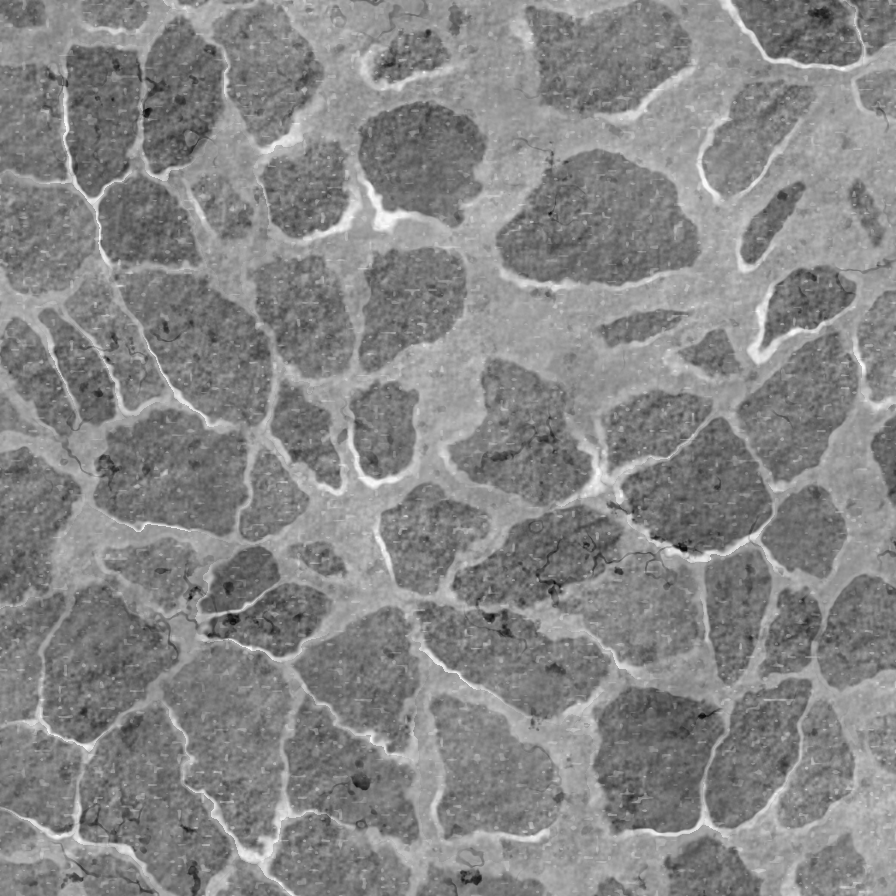
Reproduce this texture procedurally as a three.js fragment shader.

```glsl
// Weathered grey conglomerate: dark rounded stones set in pale, gritty mortar
varying vec2 vUv;

float hash(vec2 p) {
  return fract(sin(dot(p, vec2(127.1, 311.7))) * 43758.5453);
}

vec2 hash2(vec2 p) {
  return vec2(hash(p), hash(p + 57.3));
}

float noise(vec2 p) {
  vec2 i = floor(p), f = fract(p);
  f = f * f * (3.0 - 2.0 * f);
  return mix(mix(hash(i), hash(i + vec2(1.0, 0.0)), f.x),
             mix(hash(i + vec2(0.0, 1.0)), hash(i + 1.0), f.x), f.y);
}

float fbm(vec2 p) {
  float sum = 0.0, amp = 0.533;
  for (int i = 0; i < 4; i++) {
    sum += amp * noise(p);
    p = mat2(1.6, 1.2, -1.2, 1.6) * p + 7.1;
    amp *= 0.5;
  }
  return sum;
}

// Rounded Voronoi cells: x = distance to border, y = cell id, zw = offset from centre
vec4 stoneCells(vec2 p) {
  vec2 base = floor(p), nearCell = base, toCentre = vec2(0.0);
  float nearest = 9.0;
  for (int y = -1; y <= 1; y++) {
    for (int x = -1; x <= 1; x++) {
      vec2 cell = base + vec2(float(x), float(y));
      vec2 r = cell + hash2(cell) - p;
      if (dot(r, r) < nearest) {
        nearest = dot(r, r);
        toCentre = r;
        nearCell = cell;
      }
    }
  }
  float sum = 0.0;
  for (int y = -2; y <= 2; y++) {
    for (int x = -2; x <= 2; x++) {
      vec2 cell = nearCell + vec2(float(x), float(y));
      vec2 r = cell + hash2(cell) - p;
      vec2 gap = r - toCentre;
      if (dot(gap, gap) > 0.0001)
        sum += exp(-16.0 * dot(0.5 * (r + toCentre), normalize(gap)));
    }
  }
  return vec4(-log(sum) / 16.0, hash(nearCell + 19.7), -toCentre);
}

void main() {
  vec2 uv = vUv;

  // Bend the cells broadly for varied sizes, then finely for ragged borders
  vec2 p = uv * 7.5 + 1.1 * vec2(noise(uv * 4.0), noise(uv * 4.0 + 31.0));
  p += 0.42 * (vec2(fbm(uv * 15.0), fbm(uv * 15.0 + 43.0)) - 0.5);
  p += 0.05 * (vec2(noise(uv * 110.0), noise(uv * 110.0 + 9.0)) - 0.5);
  vec4 cell = stoneCells(p);

  // Mortar runs from thin seams to wide patches; a few stones are buried
  float mortarWidth = mix(0.02, 0.25, smoothstep(0.4, 0.8, fbm(uv * 5.0 + 3.0)));
  mortarWidth += 0.15 * smoothstep(0.85, 0.95, cell.y);
  float inside = cell.x - mortarWidth;
  float stone = smoothstep(-0.015, 0.03, inside);

  // Base tones with cloudy stains
  float stain = fbm(uv * 9.0 + 11.0) - 0.5;
  float stoneTone = mix(0.415, 0.52, cell.y) + 0.16 * stain;
  float mortarTone = 0.61 + 0.2 * stain;
  float tone = mix(mortarTone, stoneTone, stone);

  // Bright broken rims, strongest along the lower left of each stone
  float lowerSide = smoothstep(-0.15, 0.4, dot(cell.zw, vec2(-0.45, -0.9)));
  float broken = smoothstep(0.35, 0.65, fbm(uv * 12.0 + 23.0));
  float rim = 1.0 - smoothstep(0.01, 0.055, abs(inside + 0.03));
  tone += rim * (0.04 + 0.24 * lowerSide * broken);

  // Embossed grit lit from the upper left, and fine grain
  float relief = fbm(uv * 75.0) - fbm(uv * 75.0 + vec2(-0.2, 0.22));
  float grain = noise(uv * 260.0) - 0.5;
  float rough = mix(0.6, 1.0, stone) * (0.6 + 0.8 * noise(uv * 17.0));
  tone += rough * (0.38 * relief + 0.13 * grain);
  tone += 0.12 * (fbm(uv * 38.0 + 5.0) - 0.5);

  // Pale flecks on the stones
  float fleck = smoothstep(0.79, 0.93, noise(uv * vec2(150.0, 210.0) + 61.0));
  tone += 0.14 * fleck * rough;

  // Clustered dark pits and hairline cracks
  float cluster = smoothstep(0.55, 0.75, fbm(uv * 10.0 + 71.0));
  float pit = smoothstep(0.66, 0.78, fbm(uv * 55.0 + 83.0));
  float crack = 1.0 - smoothstep(0.008, 0.035, abs(fbm(uv * 22.0 + 97.0) - 0.5));
  tone -= pit * (0.1 + 0.25 * cluster) + 0.17 * crack * cluster;

  gl_FragColor = vec4(vec3(clamp(tone, 0.06, 0.97)), 1.0);
}
```
